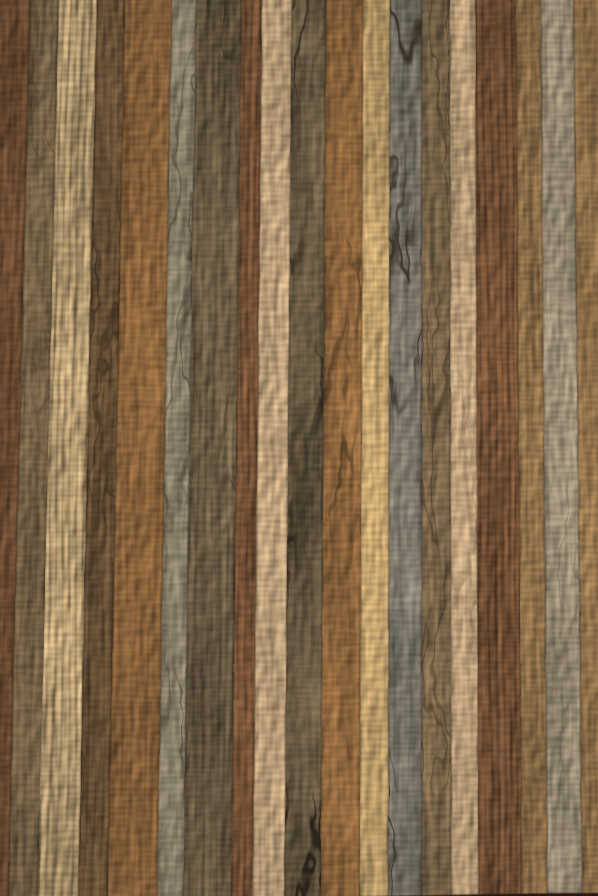
Write a WebGL 2 fragment shader that draws this texture.

```glsl
#version 300 es
precision highp float;

uniform vec2 u_resolution;
out vec4 fragColor;

const int STRIPS = 19;
const float ASPECT = 1.5;          // height of the panel in widths
const float FAN_CENTRE = 0.705;    // the strip that stays upright
const float FAN_SPREAD = 0.058;    // widening from top to bottom
const float SEAM_WIDTH = 0.0022;
const float SEAM_DARKNESS = 0.20;
const float FIBRE_STRENGTH = 0.26;
const float RELIEF_STRENGTH = 0.30;
const float STAIN_STRENGTH = 0.24;
const float RIDGE_COUNT = 88.0;
const vec3 CRACK_COLOUR = vec3(0.13, 0.10, 0.07);
const vec3 BASE_COLOUR = vec3(0.17, 0.09, 0.06);

// Right-hand edge of each strip along the top
const float EDGES[18] = float[](
  0.051, 0.098, 0.162, 0.209, 0.287, 0.328, 0.404, 0.438, 0.488,
  0.545, 0.607, 0.652, 0.705, 0.752, 0.795, 0.863, 0.904, 0.959);

// Red, drab, straw, umber, amber, grey, smoke, yellow, slate, ash, blush, oak
const vec3 WOODS[12] = vec3[](
  vec3(0.43, 0.30, 0.20), vec3(0.48, 0.40, 0.29), vec3(0.70, 0.60, 0.44),
  vec3(0.40, 0.31, 0.21), vec3(0.53, 0.38, 0.23), vec3(0.52, 0.48, 0.40),
  vec3(0.39, 0.335, 0.25), vec3(0.71, 0.59, 0.40), vec3(0.45, 0.43, 0.385),
  vec3(0.60, 0.55, 0.46), vec3(0.72, 0.61, 0.47), vec3(0.56, 0.44, 0.29));

// Wood, ridge depth and crack amount of each strip
const int WOOD_OF[STRIPS] = int[](
  0, 1, 2, 3, 4, 5, 6, 0, 10, 6, 4, 7, 8, 1, 10, 0, 11, 9, 11);
const float RIDGES[STRIPS] = float[](
  0.4, 0.3, 1.0, 0.6, 0.3, 0.1, 0.6, 0.8, 0.1, 0.2,
  0.1, 0.1, 0.1, 0.2, 0.1, 0.9, 0.3, 0.1, 0.2);
const float CRACKS[STRIPS] = float[](
  0.1, 0.2, 0.1, 0.5, 0.0, 0.4, 0.4, 0.0, 0.0, 1.0,
  0.5, 0.0, 0.8, 0.4, 0.2, 0.0, 0.1, 0.2, 0.0);

vec2 gradient(vec2 cell) {
  vec3 h = fract(cell.xyx * vec3(0.1031, 0.1030, 0.0973));
  h += dot(h, h.yzx + 33.33);
  float angle = 6.2832 * fract((h.x + h.y) * h.z);
  return vec2(cos(angle), sin(angle));
}

float gradientNoise(vec2 p) {
  vec2 i = floor(p), f = p - i;
  vec2 w = f * f * f * (f * (f * 6.0 - 15.0) + 10.0);
  vec2 e = vec2(0.0, 1.0);
  float low = mix(dot(gradient(i), f), dot(gradient(i + e.yx), f - e.yx), w.x);
  float high = mix(dot(gradient(i + e), f - e), dot(gradient(i + 1.0), f - 1.0), w.x);
  return mix(low, high, w.y);
}

// Streaks along the strip, from broad to hair-thin
float fibre(vec2 p) {
  return 0.45 * gradientNoise(p * vec2(42.0, 2.5))
       + 0.60 * gradientNoise(p * vec2(95.0, 7.0))
       + 0.55 * gradientNoise(p * vec2(170.0, 16.0));
}

// Rough-sawn surface: short chips and faint cross marks
float surface(vec2 p) {
  return gradientNoise(p * vec2(75.0, 38.0))
       + 0.4 * gradientNoise(p * vec2(22.0, 130.0));
}

float crackMask(vec2 p) {
  float bend = gradientNoise(p * vec2(26.0, 9.0)) + 0.4 * gradientNoise(p * vec2(70.0, 30.0));
  float line = abs(gradientNoise(p * vec2(34.0, 3.5) + vec2(0.9, 0.3) * bend));
  float patchy = smoothstep(-0.12, 0.25, gradientNoise(p * vec2(9.0, 2.6) + 17.0));
  return (1.0 - smoothstep(0.01, 0.10, line)) * patchy;
}

void main() {
  vec2 uv = gl_FragCoord.xy / u_resolution;
  float pixel = 1.0 / u_resolution.x;

  // Fan the strips out towards the bottom
  float x = FAN_CENTRE + (uv.x - FAN_CENTRE) / (1.0 + FAN_SPREAD * (1.0 - uv.y));
  vec2 p = vec2(x, uv.y * ASPECT);
  x += 0.0016 * gradientNoise(p * vec2(20.0, 14.0));

  // Lay the strips from left to right
  vec3 colour = WOODS[WOOD_OF[0]];
  vec2 wear = vec2(RIDGES[0], CRACKS[0]);
  float id = 0.0, seam = 1.0;
  for (int i = 1; i < STRIPS; i++) {
    float d = x - EDGES[i - 1];
    float inside = smoothstep(-pixel, pixel, d);
    colour = mix(colour, WOODS[WOOD_OF[i]], inside);
    wear = mix(wear, vec2(RIDGES[i], CRACKS[i]), inside);
    id += step(0.0, d);
    seam = min(seam, abs(d));
  }
  vec2 grainPoint = p + id * vec2(3.17, 7.31);

  // Grain, relief and stains
  float drift = gradientNoise(grainPoint * vec2(12.0, 2.0));
  float ridge = 0.5 + 0.5 * sin(6.2832 * (p.x * RIDGE_COUNT + 1.3 * drift));
  float relief = surface(grainPoint) - surface(grainPoint + vec2(0.004, -0.004));
  float stain = gradientNoise(grainPoint * vec2(11.0, 3.2))
              + 0.5 * gradientNoise(grainPoint * vec2(30.0, 11.0));
  float shade = 1.0 + FIBRE_STRENGTH * fibre(grainPoint) * (1.0 + 0.7 * wear.x)
              + RELIEF_STRENGTH * relief
              + STAIN_STRENGTH * stain * (0.4 + wear.y)
              - 0.22 * wear.x * (ridge * ridge - 0.375);
  colour *= shade;
  colour = mix(colour, CRACK_COLOUR, 0.8 * wear.y * crackMask(grainPoint));

  // Seams, uneven light and the shadow under the panel
  colour *= 1.0 - SEAM_DARKNESS * (1.0 - smoothstep(0.0, SEAM_WIDTH + pixel, seam));
  colour *= 1.04 - 0.28 * dot(uv - vec2(0.58, 0.48), uv - vec2(0.58, 0.48));
  float rim = 0.005 * smoothstep(0.45, 1.0, uv.x);
  colour = mix(BASE_COLOUR, colour, smoothstep(rim - pixel, rim + pixel, uv.y + pixel));
  fragColor = vec4(clamp(colour, 0.0, 1.0), 1.0);
}
```
